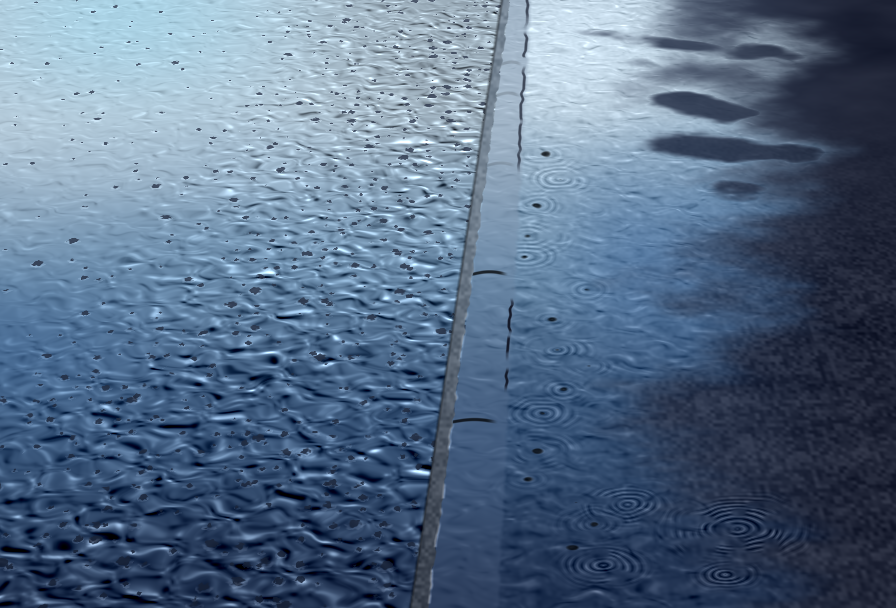
This texture is drawn by a WebGL 2 fragment shader. Its source:

```glsl
#version 300 es
precision highp float;
uniform vec2 u_resolution;
out vec4 fragColor;

float hash(vec2 p) {
  vec3 q = fract(vec3(p.xyx) * 0.1031);
  q += dot(q, q.yzx + 33.33);
  return fract((q.x + q.y) * q.z);
}

float noise(vec2 p) {
  vec2 i = floor(p), f = fract(p);
  f = f * f * (3.0 - 2.0 * f);
  return mix(mix(hash(i), hash(i + vec2(1, 0)), f.x),
             mix(hash(i + vec2(0, 1)), hash(i + vec2(1, 1)), f.x), f.y);
}

float fbm(vec2 p) {
  float sum = 0.0, amp = 0.5;
  for (int i = 0; i < 4; i++) {
    sum += amp * noise(p);
    p = p * 2.03 + 7.1;
    amp *= 0.5;
  }
  return sum;
}

float glow(vec2 d) { return exp(-dot(d, d)); }

// Slope of choppy water, seen as thin bright and dark slivers
float chop(vec2 q) {
  q += 1.6 * vec2(noise(q * 0.6), noise(q * 0.6 + 19.0));
  float slope = noise(q + vec2(0.2, 0.5)) - noise(q);
  slope += 0.6 * (noise(q * 1.8 + vec2(0.2, 0.5)) - noise(q * 1.8));
  return slope * (0.55 + 1.5 * abs(slope));
}

// Flattened, broken concentric waves around a centre
float rings(vec2 p, vec2 centre, float radius) {
  vec2 d = (p - centre) * vec2(1.0, 2.2);
  float r = length(d) + 0.012 * noise(p * 38.0);
  float broken = smoothstep(0.25, 0.75, noise(d * 38.0 + centre * 90.0));
  float w = sin(r * 430.0);
  return w * (0.4 + abs(w)) * broken * smoothstep(radius, radius * 0.3, r);
}

// Scattered drops: x is the dark bead, y its lit ripple
vec2 drops(vec2 q, float density) {
  vec2 cell = floor(q);
  vec2 centre = 0.3 + 0.4 * vec2(hash(cell), hash(cell + 17.0));
  vec2 d = fract(q) - centre;
  float present = step(hash(cell + 41.0), density);
  float r = length(d) + 0.16 * (noise(q * 9.0) - 0.5);
  float size = 0.06 + 0.17 * pow(hash(cell + 73.0), 2.0);
  float bead = smoothstep(size + 0.05, size - 0.04, r);
  float rim = smoothstep(0.12, 0.0, abs(r - size - 0.08)) * smoothstep(0.05, -0.1, d.y);
  return present * vec2(bead, rim);
}

// Reflected sky from near (0) to far (1)
vec3 sky(float y) {
  vec3 c = mix(vec3(0.13, 0.20, 0.32), vec3(0.22, 0.33, 0.47), smoothstep(0.0, 0.33, y));
  c = mix(c, vec3(0.43, 0.56, 0.68), smoothstep(0.28, 0.62, y));
  return mix(c, vec3(0.71, 0.79, 0.85), smoothstep(0.53, 0.86, y));
}

void main() {
  vec2 uv = gl_FragCoord.xy / u_resolution;
  vec2 p = uv * vec2(1.47, 1.0);
  float x = uv.x, y = uv.y, px = 1.0 / u_resolution.x;
  float depth = 2.2 - y;
  vec2 ground = vec2((p.x - 0.75) / depth, 1.0 / depth);
  float wave = chop(ground * vec2(80.0, 330.0));
  float cloud = fbm(p * vec2(3.0, 7.0)), streak = fbm(p * vec2(7.0, 24.0));

  // Flooded road on the left
  float rough = smoothstep(-0.1, 0.2, x - 0.55 * (y - 0.32) + 0.15 * (cloud - 0.5));
  vec3 road = sky(y + 0.06 * (cloud - 0.5) + 0.04 * smoothstep(0.3, 0.0, x));
  road = mix(road, vec3(0.64, 0.85, 0.93), 0.6 * glow((uv - vec2(0.14, 0.98)) * vec2(6, 7)));
  road = mix(road, vec3(0.25, 0.40, 0.58), 0.55 * glow(vec2(y - 0.42, 0) * 8.0) * smoothstep(0.28, 0.0, x));
  road *= 1.0 - 0.13 * smoothstep(0.25, 0.5, x) * smoothstep(0.5, 0.9, y);
  road += wave * mix(0.10, 0.46, rough) * vec3(0.88, 0.96, 1.0);
  for (int i = 0; i < 2; i++) {
    float k = float(i);
    vec2 drop = drops(ground * vec2(44.0 + 24.0 * k, 135.0 + 50.0 * k) + k * 31.7, mix(0.07, 0.34, rough));
    road += 0.09 * drop.y;
    road = mix(road, vec3(0.08, 0.12, 0.20) + 0.16 * y, 0.85 * drop.x);
  }

  // Wet pavement on the right
  vec3 pave = sky(y + 0.07 * (cloud - 0.5) + 0.06 * (streak - 0.5) - 0.3 * max(x - 0.64, 0.0));
  pave = mix(pave, vec3(0.28, 0.43, 0.62), 0.5 * glow(vec2(y - 0.56, 0) * 7.0) * smoothstep(0.58, 0.72, x));
  pave += 0.10 * glow((uv - vec2(0.64, 0.93)) * 9.0) + 0.13 * wave;
  float waves = 0.0;
  for (int i = 0; i < 16; i++) {
    float k = float(i);
    vec2 c = vec2(0.86 + 0.12 * hash(vec2(k, 5.0)), 0.72 - 0.043 * k + 0.03 * hash(vec2(k, 2.0)));
    waves += hash(vec2(k, 7.0)) * rings(p, c, 0.06 + 0.06 * hash(vec2(k, 9.0)));
    float r = length((p - c) * vec2(1.0, 2.0)) + 0.012 * noise(p * 70.0);
    pave *= 1.0 - 0.7 * smoothstep(0.004, -0.003, r - 0.007 - 0.009 * hash(vec2(k, 11.0)));
  }
  waves += rings(p, vec2(1.03, 0.17), 0.11) + 1.2 * rings(p, vec2(1.21, 0.13), 0.17);
  waves += rings(p, vec2(0.99, 0.07), 0.11) + rings(p, vec2(1.19, 0.055), 0.08);

  // Dark asphalt with a ragged shoreline and streaks
  float shore = 0.85 - 0.09 * glow(vec2(y - 0.32, 0) * 8.0) + 0.05 * smoothstep(0.2, 0.0, y);
  float dry = smoothstep(-0.12, 0.08, x - shore + 0.2 * (cloud - 0.47) + 0.22 * (streak - 0.47));
  for (int i = 0; i < 6; i++) {
    float k = float(i), h = hash(vec2(k, 3.0));
    vec2 c = vec2(0.745 + 0.1 * h, 0.975 - 0.06 * k + 0.03 * hash(vec2(k, 6.0)));
    vec2 d = uv - c + vec2(0.0, 0.2 * (x - c.x));
    d /= vec2(0.05 + 0.07 * hash(vec2(k, 8.0)), 0.012 + 0.014 * h);
    dry = max(dry, 0.85 * smoothstep(1.1, 0.4, length(d) + 2.6 * (streak - 0.45)));
  }
  float grit = noise(ground * vec2(260.0, 640.0)) - 0.5;
  vec3 asphalt = mix(vec3(0.15, 0.19, 0.28), vec3(0.11, 0.13, 0.20), smoothstep(0.75, 1.0, x));
  asphalt += 0.11 * grit * smoothstep(0.85, 0.45, y) + 0.12 * (streak - 0.45);
  pave = mix(pave + 0.04 * grit, asphalt, dry) + 0.09 * waves;

  // Kerb: sloping top with joints, a crack and a grey face
  float left = 0.458 + 0.102 * y, right = 0.555 + 0.037 * y;
  float face = left + mix(0.019, 0.009, y);
  float wobble = 0.003 * (noise(vec2(y * 110.0, 2.0)) - 0.5);
  vec3 kerb = mix(sky(y + 0.03), vec3(0.36, 0.42, 0.54), 0.2) + 0.06 * wave + 0.04 * (cloud - 0.5);
  float across = (x - face) / (right - face);
  for (int i = 0; i < 5; i++) {
    float k = float(i), at = 0.306 + 0.275 * k - 0.032 * k * k;
    float joint = smoothstep(0.004, 0.001, abs(y - at - 0.004 * sin(across * 4.0)));
    kerb *= 1.0 - mix(0.75, 0.15, step(1.5, k)) * joint * smoothstep(0.85, 0.6, across);
  }
  vec3 color = mix(road, kerb, smoothstep(-px, px, x - face));
  color = mix(color, pave, smoothstep(-0.003, 0.003, x - right - wobble));
  vec3 stone = mix(vec3(0.23, 0.26, 0.31), vec3(0.46, 0.52, 0.58), smoothstep(0.0, 0.8, y));
  stone += 0.13 * (noise(p * 170.0) - 0.5);
  color = mix(color, stone, smoothstep(-px, px, x - left) * smoothstep(px, -px, x - face - wobble));
  color *= 1.0 - 0.35 * smoothstep(0.003, 0.0, abs(x - left));
  float chips = smoothstep(0.35, 0.7, noise(vec2(y * 75.0, 8.0)));
  color += 0.24 * chips * smoothstep(0.003, 0.0, abs(x - face - wobble)) * smoothstep(0.7, 0.2, y);
  float crack = smoothstep(0.35, 0.37, y) * smoothstep(0.53, 0.51, y) + 0.7 * smoothstep(0.71, 0.74, y);
  crack *= smoothstep(0.1, 0.4, noise(vec2(y * 60.0, 4.0)));
  color = mix(color, vec3(0.08, 0.10, 0.16), crack * smoothstep(0.0025, 0.0005, abs(x - right + 0.003 - wobble)));
  fragColor = vec4(clamp(color, 0.0, 1.0), 1.0);
}
```
